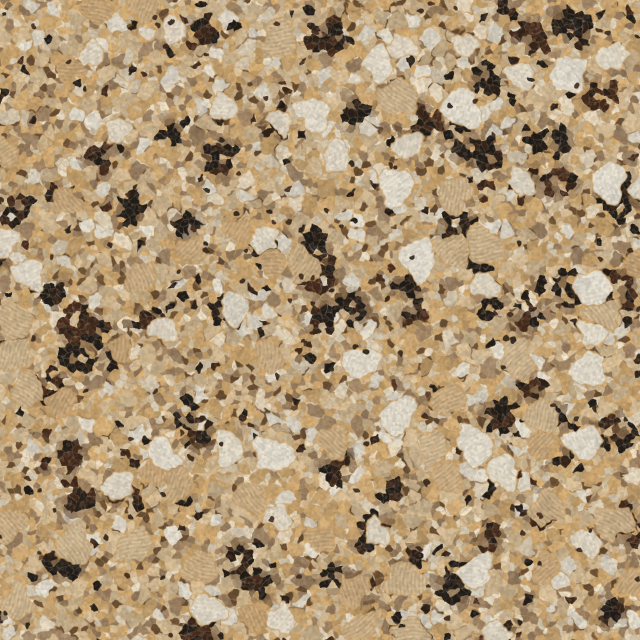
Give the GLSL for this texture, as a three.js fragment shader.

```glsl
// Polished granite: golden fine grains, pale and striated crystals, dark mica clusters.
varying vec2 vUv;

// Grains per canvas width
const float FINE_SCALE = 92.0;
const float MEDIUM_SCALE = 46.0;
const float CRYSTAL_SCALE = 15.0;
const float CLUSTER_SCALE = 15.0;
const float MICA_SCALE = 88.0;
const float MOTTLE_SCALE = 230.0;

// Shares of cells
const float MEDIUM_SHARE = 0.5;
const float CRYSTAL_SHARE = 0.46;
const float WHITE_SHARE = 0.56;
const float CLUSTER_SHARE = 0.36;
const float MICA_FILL = 0.72;
const float MICA_STRAY = 0.025;

const float STRIPE_FREQUENCY = 1050.0;
const float SAMPLE_SPREAD = 0.0005;

// Minerals
const vec3 WHITE = vec3(0.87, 0.85, 0.80);
const vec3 CREAM = vec3(0.84, 0.79, 0.70);
const vec3 TAN = vec3(0.78, 0.69, 0.55);
const vec3 GOLD = vec3(0.76, 0.62, 0.42);
const vec3 RIM = vec3(0.74, 0.58, 0.36);
const vec3 FELDSPAR = vec3(0.74, 0.61, 0.44);
const vec3 SMOKE = vec3(0.58, 0.48, 0.37);
const vec3 BROWN = vec3(0.40, 0.30, 0.20);
const vec3 RUST = vec3(0.27, 0.17, 0.11);
const vec3 BLACK = vec3(0.13, 0.11, 0.09);

struct Cell {
  vec2 offset;   // from the cell centre, in cell units
  vec2 center;   // in canvas units
  vec3 rnd;      // random values of the cell
  float dist;    // distance to the centre
  float edge;    // zero on the border
};

vec3 hash3(vec2 p) {
  vec3 q = fract(p.xyx * vec3(0.1031, 0.1030, 0.0973));
  q += dot(q, q.yxz + 33.33);
  return fract((q.xxy + q.yzz) * q.zyx);
}

Cell cellular(vec2 p, float scale, float seed) {
  vec2 g = p * scale;
  vec2 base = floor(g);
  vec2 nearestId = base;
  float second = 9.0;
  Cell c;
  c.dist = 9.0;
  for (int y = -1; y <= 1; y++) {
    for (int x = -1; x <= 1; x++) {
      vec2 id = base + vec2(float(x), float(y));
      vec2 center = id + 0.05 + 0.9 * hash3(id + seed).xy;
      float d = length(g - center);
      if (d < c.dist) {
        second = c.dist;
        c.dist = d;
        c.offset = g - center;
        c.center = center / scale;
        nearestId = id;
      } else {
        second = min(second, d);
      }
    }
  }
  c.rnd = hash3(nearestId + seed + 57.0);
  c.edge = second - c.dist;
  return c;
}

// Layered sines that roughen straight cell borders
vec2 roughen(vec2 p) {
  vec2 a = sin(p.yx * 127.0 + 2.0 * sin(p * 71.0 + vec2(0.0, 1.7)));
  vec2 b = sin(p.yx * 391.0 + 2.5 * sin(p * 233.0 + vec2(2.1, 0.4)));
  return p + 0.0022 * a + 0.0009 * b;
}

// Lobed outline, positive inside
float outline(Cell c, float radius) {
  float a = atan(c.offset.y, c.offset.x);
  float lobes = 0.13 * sin(2.0 * a + 6.28 * c.rnd.x * 7.0)
              + 0.12 * sin(3.0 * a + 6.28 * c.rnd.y * 5.0)
              + 0.06 * sin(5.0 * a + 6.28 * c.rnd.z * 9.0);
  return min(radius * (1.0 + lobes) - c.dist, c.edge);
}

vec3 mineral(float h, float tone) {
  vec3 col = h < 0.07 ? BROWN : h < 0.23 ? SMOKE : h < 0.52 ? GOLD : h < 0.86 ? TAN : CREAM;
  return col * (0.92 + 0.16 * tone);
}

// Parallel cleavage lines in a direction of the grain's own
float stripes(vec2 p, float turn) {
  vec2 dir = vec2(cos(turn), sin(turn));
  float along = dot(p, vec2(-dir.y, dir.x));
  float phase = dot(p, dir) * STRIPE_FREQUENCY + 2.5 * sin(along * 90.0);
  return sin(phase) * (0.6 + 0.4 * sin(phase * 0.37 + along * 240.0));
}

vec3 granite(vec2 uv) {
  vec2 p = roughen(uv);
  Cell mottle = cellular(uv, MOTTLE_SCALE, 11.0);
  float grit = mottle.rnd.x - 0.5;

  // Fine golden ground, with some larger single grains
  Cell fine = cellular(p, FINE_SCALE, 23.0);
  Cell medium = cellular(p, MEDIUM_SCALE, 131.0);
  float drift = 0.05 * sin(p.x * 17.0 + 2.0 * sin(p.y * 13.0));
  vec3 col = mineral(fine.rnd.x + drift, fine.rnd.y);
  col = mix(RIM, col, 0.55 + 0.45 * smoothstep(0.0, 0.2, fine.edge));
  if (medium.rnd.z < MEDIUM_SHARE) {
    vec3 grain = mineral(0.12 + 0.98 * medium.rnd.x, medium.rnd.y);
    grain = medium.rnd.x > 0.83 ? WHITE * (0.92 + 0.1 * medium.rnd.y) : grain;
    col = mix(col, grain, 0.88 * smoothstep(0.03, 0.16, medium.edge));
  }

  // Dark mica gathered in clusters, with smoky grains around them
  Cell mica = cellular(p, MICA_SCALE, 211.0);
  Cell cluster = cellular(mica.center, CLUSTER_SCALE, 307.0);
  float present = step(cluster.rnd.z, CLUSTER_SHARE);
  float inside = outline(cluster, 0.25 + 0.22 * cluster.rnd.y);
  float chance = mix(MICA_STRAY, MICA_FILL, present * step(0.0, inside));
  float halo = present * smoothstep(-0.22, 0.0, inside);
  col = mix(col, mix(SMOKE, BROWN, mica.rnd.y), halo * 0.7 * step(0.5, mica.rnd.z));
  vec3 dark = mix(BLACK, RUST, smoothstep(0.4, 0.8, 0.5 * (mica.rnd.y + cluster.rnd.x)));
  dark += 0.16 * max(grit, 0.0);
  float darkMask = step(mica.rnd.x, chance) * (0.65 + 0.35 * smoothstep(0.0, 0.15, mica.edge));
  col = mix(col, dark, darkMask);

  // Large pale and tan crystals
  Cell crystal = cellular(p, CRYSTAL_SCALE, 401.0);
  if (crystal.rnd.z < CRYSTAL_SHARE) {
    float pale = step(crystal.rnd.x, WHITE_SHARE);
    float body = outline(crystal, 0.31 + 0.17 * crystal.rnd.y);
    vec3 face = mix(mix(FELDSPAR, TAN, crystal.rnd.y), mix(CREAM, WHITE, 0.4 + 0.6 * crystal.rnd.y), pale);
    float line = stripes(uv, 6.28 * fract(crystal.rnd.x * 13.0));
    face *= 1.0 + line * mix(0.075, 0.025, pale);
    face = mix(RIM * 1.04, face, smoothstep(0.0, 0.06, body));
    col = mix(col, face, 0.94 * smoothstep(-0.015, 0.025, body));
  }

  // Stray specks over everything, then fine surface grit
  Cell speck = cellular(p, MICA_SCALE, 503.0);
  float dot_ = smoothstep(0.0, 0.1, 0.42 - speck.dist) * step(speck.rnd.x, 0.022);
  col = mix(col, mix(BLACK, RUST, speck.rnd.y), 0.9 * dot_);
  return col * (1.0 + 0.13 * grit);
}

void main() {
  vec3 sum = vec3(0.0);
  for (int i = 0; i < 4; i++) {
    vec2 corner = vec2(mod(float(i), 2.0), floor(float(i) * 0.5)) * 2.0 - 1.0;
    sum += granite(vUv + corner * SAMPLE_SPREAD);
  }
  gl_FragColor = vec4(sum * 0.25, 1.0);
}
```
